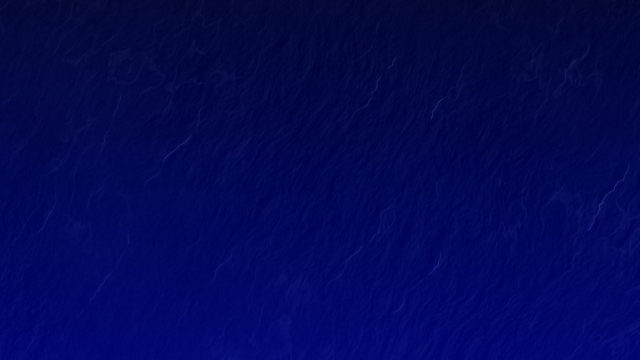
A WebGL 1 fragment shader for this texture:

```glsl
precision highp float;

uniform vec2 u_resolution;

const vec3 TOP_COLOR = vec3(0.012, 0.030, 0.212);
const vec3 BOTTOM_COLOR = vec3(0.009, 0.028, 0.446);
const vec3 RELIEF_TINT = vec3(0.85, 0.95, 1.00);
const vec3 CREASE_TINT = vec3(0.80, 0.95, 1.10);
const float GRAIN_ANGLE = 1.06;      // direction of the streaks, in radians
const float GRAIN_STRETCH = 0.42;    // frequency along the streaks
const float WRINKLE_SCALE = 34.0;
const float RELIEF_STEP = 0.0026;
const float RELIEF_STRENGTH = 0.085;
const float SPECKLE_SCALE = 280.0;
const float SPECKLE_STRENGTH = 0.016;
const float WISP_SCALE = 26.0;
const float WISP_STRENGTH = 0.032;
const float CREASE_WIDTH = 0.0032;
const float CREASE_STRENGTH = 0.10;

float hash(vec2 p) {
  vec3 h = fract(p.xyx * vec3(0.1031, 0.1030, 0.0973));
  h += dot(h, h.yzx + 33.33);
  return fract((h.x + h.y) * h.z);
}

float noise(vec2 p) {
  vec2 cell = floor(p);
  vec2 f = fract(p);
  f = f * f * (3.0 - 2.0 * f);
  float low = mix(hash(cell), hash(cell + vec2(1.0, 0.0)), f.x);
  float high = mix(hash(cell + vec2(0.0, 1.0)), hash(cell + 1.0), f.x);
  return mix(low, high, f.y);
}

float fbm(vec2 p) {
  float sum = 0.0;
  float amplitude = 0.5;
  for (int i = 0; i < 4; i++) {
    sum += amplitude * noise(p);
    p = p * 2.03 + vec2(17.3, 9.1);
    amplitude *= 0.65;
  }
  return sum;
}

// Across-streak and along-streak coordinates
vec2 streakSpace(vec2 p) {
  float c = cos(GRAIN_ANGLE);
  float s = sin(GRAIN_ANGLE);
  return vec2(s * p.x - c * p.y, c * p.x + s * p.y) + 20.0;
}

// Streak coordinates bent slightly and compressed along the streaks
vec2 grainSpace(vec2 p) {
  vec2 q = streakSpace(p);
  q.x += 0.07 * (noise(p * 4.0 + 5.0) - 0.5) + 0.018 * (noise(p * 22.0) - 0.5);
  return vec2(q.x, q.y * GRAIN_STRETCH);
}

float slateHeight(vec2 p) {
  return fbm(grainSpace(p) * WRINKLE_SCALE);
}

// Short thin ridges, gathered in patches
float wisps(vec2 p) {
  vec2 q = grainSpace(p) * WISP_SCALE;
  float field = noise(q) + 0.35 * noise(q * 2.7 + 8.0) + 0.14 * noise(q * 6.0);
  float line = 1.0 - smoothstep(0.0, 0.10, abs(field - 0.75));
  float patches = smoothstep(0.42, 0.80, noise(p * 5.0 + 3.0) * 0.7 + noise(p * 17.0) * 0.3);
  return line * patches;
}

// Long jagged cracks, at most one in each cell of a slanted grid
float creases(vec2 p) {
  float total = 0.0;
  for (int i = 0; i < 3; i++) {
    float layer = float(i);
    float size = 1.0 / (1.0 + 0.8 * layer);
    vec2 q = streakSpace(p) + layer * 7.3;
    float jag = 0.10 * noise(vec2(q.y * 5.0 / size, floor(q.x * 3.0) * 0.0 + layer)) * size;
    jag += 0.022 * noise(vec2(q.y * 24.0, layer + 4.0)) + 0.007 * noise(vec2(q.y * 85.0, layer));
    q.x += jag;
    vec2 grid = q / (vec2(0.24, 0.42) * size);
    vec2 id = floor(grid);
    vec2 f = fract(grid);
    float offset = (f.x - mix(0.2, 0.8, hash(id + 3.7))) * 0.24 * size;
    float present = step(0.50, hash(id + 19.0));
    float ends = smoothstep(0.02, 0.25, f.y) * (1.0 - smoothstep(0.65, 0.98, f.y));
    float breaks = smoothstep(0.15, 0.75, noise(q * 32.0));
    float core = 1.0 - smoothstep(0.0, CREASE_WIDTH, abs(offset));
    float halo = 0.18 * (1.0 - smoothstep(0.0, CREASE_WIDTH * 4.0, abs(offset)));
    total += (core + halo) * ends * breaks * present * mix(0.35, 1.0, hash(id + 41.0)) * size;
  }
  return total;
}

void main() {
  vec2 uv = gl_FragCoord.xy / u_resolution;
  vec2 p = gl_FragCoord.xy / u_resolution.y;

  vec3 color = mix(BOTTOM_COLOR, TOP_COLOR, uv.y);

  // Side-lit relief, stronger in some patches
  vec2 lightStep = RELIEF_STEP * vec2(0.88, -0.48);
  float relief = slateHeight(p + lightStep) - slateHeight(p - lightStep);
  float roughness = mix(0.45, 1.2, smoothstep(0.25, 0.80, noise(p * 3.0 + 40.0)));
  color += RELIEF_TINT * relief * roughness * RELIEF_STRENGTH;

  // Fine speckle and broad shading
  vec2 speckleSpace = streakSpace(p) * vec2(1.0, 0.6) * SPECKLE_SCALE;
  color += RELIEF_TINT * (noise(speckleSpace) - 0.5) * SPECKLE_STRENGTH;
  color += vec3(0.016, 0.020, 0.034) * (fbm(p * 3.5 + 60.0) - 0.58);

  color += RELIEF_TINT * wisps(p) * WISP_STRENGTH;
  color += CREASE_TINT * creases(p) * CREASE_STRENGTH;

  gl_FragColor = vec4(clamp(color, 0.0, 1.0), 1.0);
}
```
